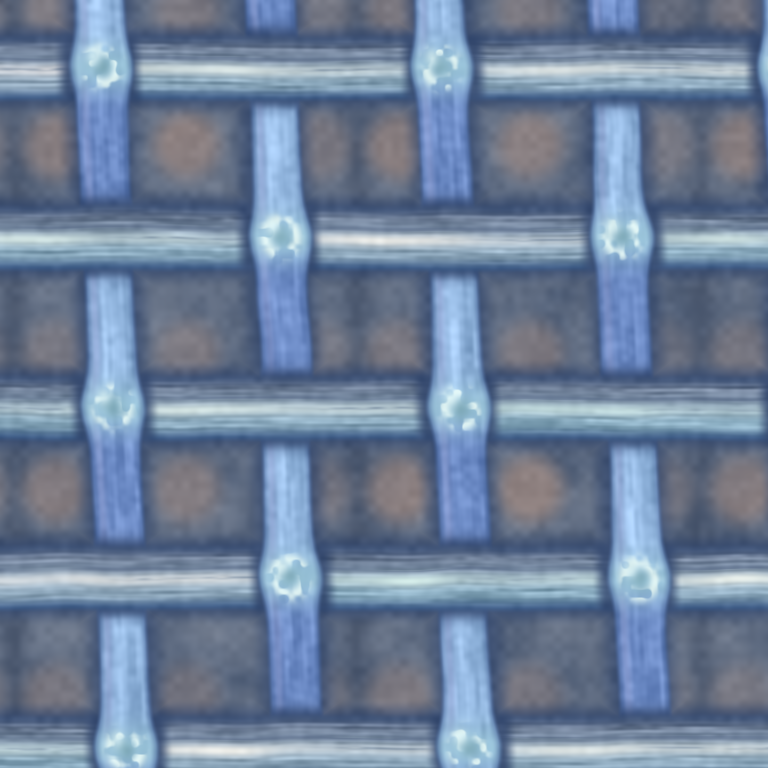
Write a three.js fragment shader that draws this texture.

```glsl
// Plain-woven blue metal wire mesh over a blurred, tan-spotted backing.
varying vec2 vUv;

float hash(vec2 p) {
  vec3 q = fract(p.xyx * 0.1031);
  q += dot(q, q.yzx + 33.33);
  return fract((q.x + q.y) * q.z);
}

float noise(vec2 p) {
  vec2 i = floor(p), f = fract(p);
  f = f * f * (3.0 - 2.0 * f);
  return mix(mix(hash(i), hash(i + vec2(1, 0)), f.x),
             mix(hash(i + vec2(0, 1)), hash(i + 1.0), f.x), f.y);
}

float bump(float x, float width) {
  x /= width;
  return exp(-x * x);
}

// Soft grey-blue depth with tan spots that repeat every second wire
vec3 backing(vec2 p) {
  vec3 col = mix(vec3(0.29, 0.35, 0.45), vec3(0.46, 0.50, 0.57),
                 0.65 * noise(p * 4.0) + 0.35 * noise(p * 11.0));
  col = mix(col, vec3(0.26, 0.31, 0.40), 0.6 * bump(mod(p.x - 1.1, 2.02) - 1.0, 0.09));
  for (int k = 0; k < 6; k++) {
    float n = float(k), column = mod(n, 3.0), row = floor(n / 3.0);
    vec2 center = vec2(0.33 + 0.77 * column, 0.06 + 0.8 * row);
    vec2 d = mod(p - center + 1.01, 2.02) - 1.01;
    float strength = (0.55 + 0.3 * row) * (column > 1.5 ? 0.6 : 1.0);
    strength *= 0.7 + 0.5 * noise(p * 1.5 + 7.0);
    col = mix(col, vec3(0.57, 0.51, 0.50), strength * (1.0 - smoothstep(0.10, 0.28, length(d))));
  }
  return col;
}

// Horizontal wire: s runs along it (-1 to 1), v is the offset downwards
vec4 horizontalWire(float s, float v, float seed) {
  float streak = noise(vec2(s * 2.5 + seed * 31.0, v * 55.0 + seed * 17.0));
  float fine = noise(vec2(s * 13.0 + seed * 53.0, v * 45.0));
  vec3 col = mix(vec3(0.40, 0.46, 0.56), vec3(0.56, 0.65, 0.73), smoothstep(-0.16, 0.04, v));
  col = mix(col, vec3(0.48, 0.65, 0.73), 0.65 * seed * smoothstep(0.0, 0.08, v));
  col += 0.20 * (streak - 0.5) + 0.08 * (fine - 0.5);
  col = mix(col, vec3(0.30, 0.37, 0.49), 0.6 * bump(v + 0.055, 0.018) * smoothstep(0.2, 0.7, streak));
  // Long reflection, split by a thin dark scratch
  float glint = bump(v - 0.01, 0.037) * (0.45 + 0.55 * noise(vec2(s * 3.0 + seed * 43.0, 2.0)));
  glint *= 0.75 + 0.35 * bump(s + 0.45, 0.35);
  col = mix(col, mix(vec3(0.94, 0.91, 0.90), vec3(0.80, 0.92, 0.91), seed), glint);
  col = mix(col, vec3(0.42, 0.50, 0.59), 0.65 * bump(v - 0.005, 0.010) * smoothstep(-0.2, 0.4, s) * fine);
  // Rounded edges, bluest underneath
  col = mix(col, vec3(0.26, 0.34, 0.48), smoothstep(0.11, 0.18, -v));
  col = mix(col, vec3(0.24, 0.36, 0.53), smoothstep(0.10, 0.185, v));
  return vec4(col, 1.0 - smoothstep(0.165, 0.205, abs(v)));
}

// Vertical wire: t runs down it with the raised crown at 0, u is the offset across
vec4 verticalWire(float u, float t, float seed) {
  float crown = bump(t, 0.14);
  float halfWidth = 0.135 + 0.04 * crown + 0.01 * smoothstep(-0.8, 0.0, t);
  float across = u / halfWidth;
  float streak = noise(vec2(u * 38.0 + seed * 19.0, t * 4.0 + seed * 47.0));
  float mottle = noise(vec2(u, t) * 24.0 + seed * 61.0);
  vec3 col = mix(vec3(0.53, 0.67, 0.83), vec3(0.42, 0.54, 0.77), smoothstep(-0.05, 0.25, t));
  col += 0.13 * (streak - 0.45) + 0.06 * (mottle - 0.5);
  col += 0.10 * bump(across + 0.15, 0.35) * smoothstep(0.2, -0.2, t);
  col = mix(col, vec3(0.60, 0.64, 0.83), 0.4 * bump(across + 0.65, 0.18));
  // Pale crown with a green dimple and scattered sparkles
  col = mix(col, vec3(0.62, 0.79, 0.86), 0.8 * crown);
  float ring = length(vec2(u, t * 0.9));
  col = mix(col, vec3(0.46, 0.63, 0.68), 0.7 * bump(ring, 0.055));
  col = mix(col, vec3(0.90, 0.97, 0.96), 0.9 * bump(ring - 0.09, 0.035) * smoothstep(0.35, 0.75, mottle));
  col = mix(col, vec3(0.86, 0.95, 0.96), 0.7 * bump(u + 0.05, 0.04) * bump(t + 0.06, 0.05));
  // Darker sides and ends
  col = mix(col, vec3(0.25, 0.36, 0.56), 0.8 * smoothstep(0.72, 1.1, abs(across)));
  col = mix(col, vec3(0.22, 0.31, 0.48), 0.6 * smoothstep(0.68, 0.84, abs(t)));
  return vec4(col, 1.0 - smoothstep(halfWidth - 0.015, halfWidth + 0.02, abs(u)));
}

void main() {
  vec2 p = vec2(vUv.x, 1.0 - vUv.y);
  // Wires lie on whole numbers; columns lean slightly to the right going down
  vec2 g = (p - vec2(0.126 + 0.041 * p.y, 0.0885)) / vec2(0.224, 0.2214);
  g += 0.018 * (vec2(noise(g * 3.0), noise(g * 3.0 + 40.0)) - 0.5);
  vec2 cell = floor(g + 0.5);
  vec2 d = g - cell;

  float s = mod(g.x - cell.y, 2.0) - 1.0;
  float t = mod(g.y - cell.x + 1.0, 2.0) - 1.0;
  float seedH = hash(vec2(floor((g.x - cell.y) / 2.0), cell.y) + 21.0);
  float seedV = hash(vec2(cell.x, floor((g.y - cell.x + 1.0) / 2.0)) + 57.0);
  vec4 h = horizontalWire(s, d.y, seedH);
  vec4 v = verticalWire(d.x + 0.03 * (seedV - 0.5), t, seedV);

  // Backing darkens close to the wires
  vec3 navy = vec3(0.20, 0.28, 0.43);
  vec3 col = backing(p * 4.518);
  float shade = max(1.0 - smoothstep(0.12, 0.27, abs(d.x)), 1.0 - smoothstep(0.17, 0.29, abs(d.y)));
  col = mix(col, navy, 0.75 * shade);

  // Over and under alternate like a checkerboard
  if (mod(cell.x + cell.y, 2.0) < 0.5) {
    col = mix(col, h.rgb, h.a);
    float contact = (1.0 - smoothstep(0.18, 0.27, abs(d.x))) * (1.0 - smoothstep(0.15, 0.26, abs(d.y)));
    col = mix(col, navy, 0.85 * contact);
    col = mix(col, v.rgb, v.a);
  } else {
    col = mix(col, v.rgb, v.a);
    col = mix(col, navy, 0.7 * (1.0 - smoothstep(0.18, 0.26, abs(d.y))) * v.a);
    col = mix(col, h.rgb, h.a);
  }
  col += 0.05 * (noise(p * 95.0) - 0.5);
  gl_FragColor = vec4(clamp(col, 0.0, 1.0), 1.0);
}
```
